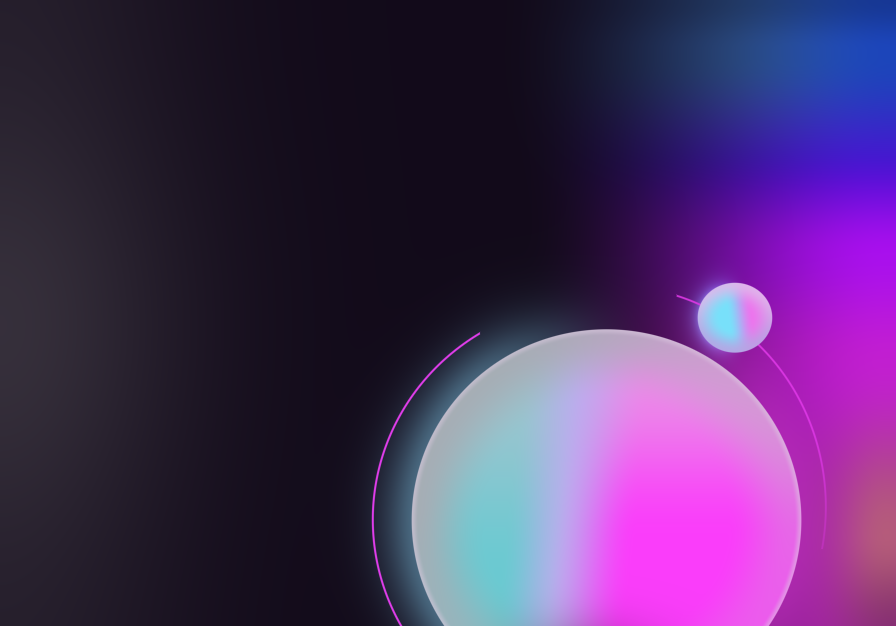
Give the GLSL for this background, as a Shadertoy shader.

```glsl
// Two frosted glass orbs with thin neon arcs over a dark, glowing gradient.

// Approximate signed distance to an ellipse
float ellipse(vec2 p, vec2 center, vec2 radii) {
    vec2 q = (p - center) / radii;
    float k = length(q);
    return k * (k - 1.0) / max(length(q / radii), 1e-4);
}

// Smooth coverage of the region where d is negative
float cover(float d) {
    float px = 0.75 / iResolution.y;
    return 1.0 - smoothstep(-px, px, d);
}

float blob(vec2 p, vec2 center, vec2 size) {
    vec2 q = (p - center) / size;
    return exp(-dot(q, q));
}

vec3 background(vec2 uv) {
    vec3 color = vec3(0.07, 0.04, 0.10);

    // Grey haze at the left
    float haze = exp(-pow(uv.x / 0.21, 2.0)) * (0.5 + 0.5 * blob(uv, vec2(0.0, 0.48), vec2(9.0, 0.33)));
    color += vec3(0.14, 0.145, 0.13) * haze;

    // Vertical run of hues at the right: magenta, violet, blue
    vec3 hue = mix(vec3(0.66, 0.13, 0.67), vec3(0.76, 0.11, 0.83), smoothstep(0.15, 0.42, uv.y));
    hue = mix(hue, vec3(0.66, 0.06, 0.93), smoothstep(0.42, 0.61, uv.y));
    hue = mix(hue, vec3(0.30, 0.06, 0.83), smoothstep(0.59, 0.76, uv.y));
    vec3 blue = mix(vec3(0.19, 0.36, 0.62), vec3(0.11, 0.27, 0.73), smoothstep(0.80, 1.0, uv.x));
    hue = mix(hue, blue, smoothstep(0.69, 0.91, uv.y));
    hue *= 1.0 - 0.2 * smoothstep(0.92, 1.0, uv.y);
    float start = mix(0.58, 0.55, smoothstep(0.6, 0.9, uv.y));
    color = mix(color, hue, smoothstep(start, start + 0.41, uv.x));

    // Warm patch in the lower right corner
    return mix(color, vec3(0.71, 0.37, 0.47), 0.95 * blob(uv, vec2(0.99, 0.14), vec2(0.06, 0.16)))
        * (1.0 - 0.22 * smoothstep(0.15, 0.0, uv.y) * smoothstep(0.9, 1.0, uv.x));
}

// Large orb; q spans -1 to 1 across it
vec3 largeOrb(vec2 q) {
    vec3 cyan = mix(vec3(0.42, 0.79, 0.82), vec3(0.60, 0.77, 0.81), smoothstep(-0.3, 0.65, q.y));
    vec3 pink = mix(vec3(0.98, 0.24, 0.98), vec3(0.92, 0.54, 0.91), smoothstep(-0.1, 0.75, q.y));
    float x = q.x - 0.10 * q.y;
    vec3 color = mix(cyan, vec3(0.73, 0.68, 0.93), smoothstep(-0.52, -0.17, x));
    color = mix(color, pink, smoothstep(-0.28, 0.16, x));
    color *= 1.0 - 0.25 * blob(q, vec2(-0.12, -0.72), vec2(0.4, 0.20));

    // Frosted rim, strongest above and at the left
    float r = length(q);
    float side = clamp(0.72 + 0.35 * q.y - 0.28 * q.x, 0.3, 1.0);
    vec3 frost = mix(vec3(0.65, 0.68, 0.71), vec3(0.80, 0.62, 0.81), smoothstep(-0.6, 0.8, q.x));
    color = mix(color, frost, side * smoothstep(0.62, 0.98, r));
    return mix(color, vec3(0.86, 0.79, 0.88), 0.5 * smoothstep(0.965, 1.0, r));
}

vec3 smallOrb(vec2 q) {
    vec3 color = mix(vec3(0.47, 0.88, 0.98), vec3(0.93, 0.45, 0.93), smoothstep(-0.2, 0.5, q.x + 0.12 * q.y));
    vec3 frost = mix(vec3(0.72, 0.64, 0.89), vec3(0.87, 0.72, 0.92), smoothstep(-0.7, 0.7, q.y));
    return mix(color, frost, 0.9 * smoothstep(0.35, 0.98, length(q * vec2(0.9, 1.0))));
}

void mainImage(out vec4 fragColor, in vec2 fragCoord) {
    vec2 uv = fragCoord / iResolution.xy;
    vec2 p = uv * vec2(1.43, 1.0);
    vec3 color = background(uv);

    vec2 bigCenter = vec2(0.968, 0.169), bigRadii = vec2(0.311, 0.305);
    vec2 smallCenter = vec2(1.173, 0.4925), smallRadii = vec2(0.0595, 0.0558);
    float big = ellipse(p, bigCenter, bigRadii);
    float small = ellipse(p, smallCenter, smallRadii);

    // Halos: teal at the left of each orb, magenta at the right
    float leftward = smoothstep(0.08, -0.25, p.x - bigCenter.x);
    float halo = exp(-pow(max(big, 0.0) / 0.05, 1.4));
    color += vec3(0.21, 0.36, 0.39) * halo * leftward;
    color = mix(color, vec3(0.80, 0.20, 0.80), 0.45 * halo * smoothstep(0.1, 0.3, p.x - bigCenter.x));
    float smallSide = smoothstep(0.02, -0.05, p.x - smallCenter.x);
    color += vec3(0.10, 0.28, 0.30) * exp(-max(small, 0.0) / 0.012) * smallSide;

    // Neon arcs
    float leftArc = abs(ellipse(p, vec2(0.953, 0.17), vec2(0.358, 0.349))) - 0.0016;
    color = mix(color, vec3(0.88, 0.24, 0.92), cover(max(leftArc, p.x - 0.766)));
    float rightArc = abs(ellipse(p, vec2(0.986, 0.19), vec2(0.332, 0.352))) - 0.0015;
    float fade = mix(0.35, 0.9, smoothstep(0.12, 0.35, p.y));
    color = mix(color, vec3(0.87, 0.22, 0.90), fade * cover(max(rightArc, max(1.08 - p.x, 0.123 - p.y))));

    // Orbs
    color = mix(color, largeOrb((p - bigCenter) / bigRadii), cover(big));
    color = mix(color, smallOrb((p - smallCenter) / smallRadii), cover(small));

    fragColor = vec4(clamp(color, 0.0, 1.0), 1.0);
}
```
